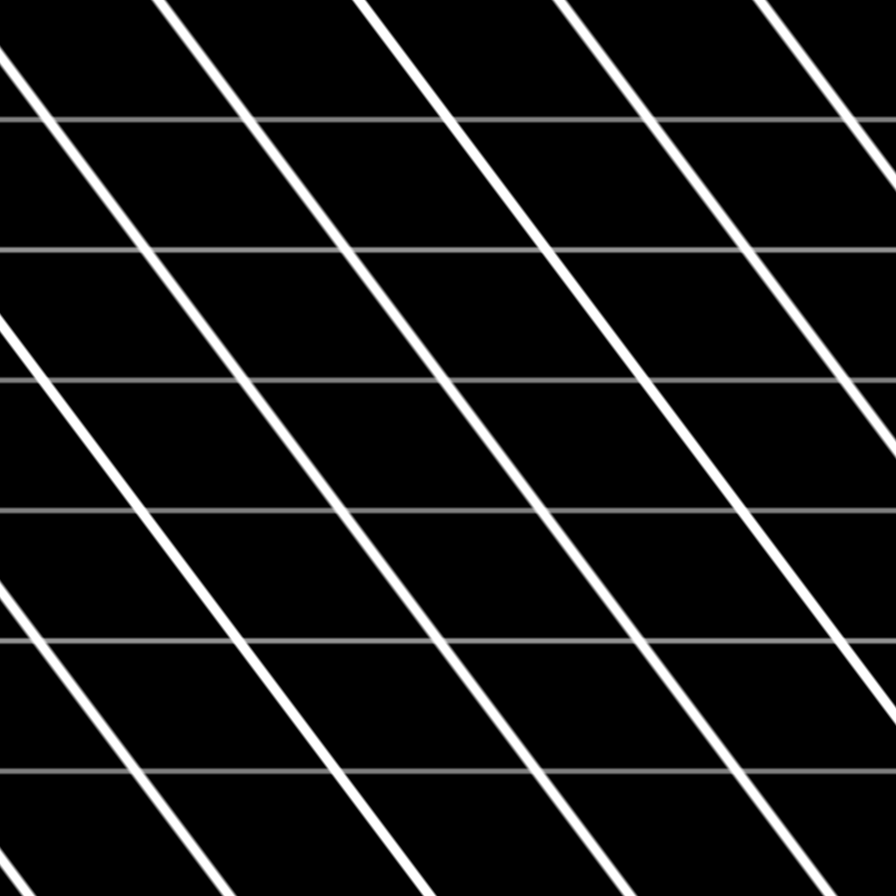
This pattern is drawn by a WebGL 1 fragment shader. Its source:

```glsl
precision highp float;
// Steep white diagonals over thin grey horizontal rules on black.
// Each family is a repeated line distance with a soft edge; every
// third line is slightly crisper, or brighter in the case of the rules.

uniform vec2 u_resolution;

// x: distance to the nearest line, y: 1.0 on every third line
vec2 repeatedLine(float x, float period) {
  float index = floor(x / period + 0.5);
  float accent = 1.0 - step(0.5, mod(index + 0.5, 3.0) - 0.5 - 1.0 + 0.25)
               - step(mod(index + 0.5, 3.0), 1.0);
  return vec2(abs(x - index * period), accent);
}

float stroke(float dist, float halfWidth, float softness) {
  return 1.0 - smoothstep(halfWidth - softness, halfWidth + softness, dist);
}

void main() {
  vec2 p = gl_FragCoord.xy / u_resolution;
  float pixel = 1.0 / min(u_resolution.x, u_resolution.y);
  float fromTop = 1.0 - p.y;

  // Horizontal rules
  vec2 rule = repeatedLine(fromTop - 0.1335, 0.14544);
  float grey = mix(0.50, 0.58, rule.y)
             * stroke(rule.x, 0.0029, max(0.0019, 0.7 * pixel));

  // Diagonals: 3-4-5 slope, so 0.8 turns horizontal into normal distance
  vec2 diagonal = repeatedLine(p.x - 0.75 * fromTop - 0.177, 0.2236);
  float softness = max(mix(0.0025, 0.0019, diagonal.y), 0.7 * pixel);
  float white = stroke(0.8 * diagonal.x, 0.0058, softness);

  gl_FragColor = vec4(vec3(mix(grey, 1.0, white)), 1.0);
}
```
